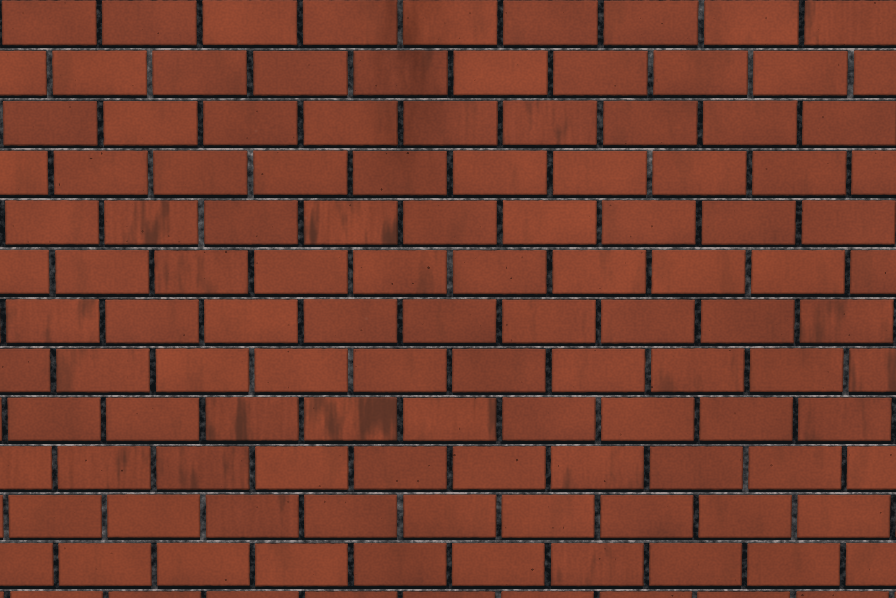
Give the GLSL for this texture, as a Shadertoy shader.

```glsl
float hash(vec2 p) {
    vec3 q = fract(vec3(p.xyx) * 0.1031);
    q += dot(q, q.yzx + 33.33);
    return fract((q.x + q.y) * q.z);
}

vec2 gradientAt(vec2 cell) {
    float angle = 6.2832 * hash(cell + 71.0);
    return vec2(cos(angle), sin(angle));
}

// Gradient noise, roughly -0.7 to 0.7
float noise(vec2 p) {
    vec2 i = floor(p), f = p - i;
    vec2 u = f * f * f * (f * (f * 6.0 - 15.0) + 10.0);
    vec2 e = vec2(1.0, 0.0);
    float bottom = mix(dot(gradientAt(i), f), dot(gradientAt(i + e), f - e), u.x);
    float top = mix(dot(gradientAt(i + e.yx), f - e.yx), dot(gradientAt(i + 1.0), f - 1.0), u.x);
    return mix(bottom, top, u.y);
}

float fbm(vec2 p) {
    float sum = 0.0, amplitude = 1.0;
    for (int i = 0; i < 4; i++) {
        sum += amplitude * noise(p);
        p = p * 2.03 + 17.3;
        amplitude *= 0.5;
    }
    return sum;
}

float roundedBox(vec2 p, vec2 halfSize, float radius) {
    vec2 q = abs(p) - halfSize + radius;
    return length(max(q, 0.0)) + min(max(q.x, q.y), 0.0) - radius;
}

vec3 mortarColor(vec2 p, vec2 local, vec2 joint) {
    float crumbs = fbm(p * 95.0);
    // Sooty gaps, with cement caught on the ledge above each course
    float ledge = 1.0 - smoothstep(-0.0385, -0.0360, local.y);
    float upright = smoothstep(0.0765, 0.0785, abs(local.x)) * (1.0 - ledge);
    float patches = 0.5 + 0.6 * fbm(p * vec2(9.0, 14.0));
    float cement = ledge * (0.45 + 0.5 * patches + 0.55 * crumbs);
    float exposed = smoothstep(0.55, 1.0, hash(joint + 5.0));
    cement += upright * (0.1 + 0.65 * exposed * patches + 0.5 * crumbs);
    vec3 color = mix(vec3(0.06, 0.07, 0.08), vec3(0.36, 0.35, 0.35), clamp(cement * 1.35, 0.0, 1.0));
    return mix(color, vec3(0.60, 0.56, 0.55), smoothstep(0.62, 1.05, cement));
}

vec3 brickColor(vec2 p, vec2 local, vec2 id) {
    vec2 q = p + 3.0 * hash(id + 31.0);
    // Firing differences, blotches and fine grain
    float tone = 0.30 + 0.35 * (hash(id) - 0.5) + 0.22 * fbm(q * 11.0);
    tone += 0.28 * noise(p * vec2(230.0, 260.0)) + 0.12 * noise(p * 120.0);
    tone += 0.20 * smoothstep(0.0, 0.035, local.y) * hash(id + 9.0);
    vec3 color = mix(vec3(0.590, 0.292, 0.198), vec3(0.43, 0.222, 0.170), clamp(tone, -0.2, 1.2));

    // Vertical rain streaks and soot on some bricks
    float streaks = noise(q * vec2(150.0, 16.0)) + 0.5 * noise(q * vec2(60.0, 7.0));
    float dirty = smoothstep(0.72, 1.0, hash(id + 17.0));
    float smudge = smoothstep(0.05, 0.65, fbm(q * vec2(20.0, 7.0)) + 0.2 * streaks);
    color *= 1.0 - 0.07 * dirty * streaks;
    color = mix(color, vec3(0.25, 0.17, 0.14), smudge * (0.12 + 0.5 * dirty));

    // Pits and pale scuffs
    color *= 1.0 - 0.45 * smoothstep(0.50, 0.62, noise(p * 115.0 + 40.0)) * hash(id + 3.0);
    float scuff = smoothstep(0.55, 0.68, noise(p * 48.0 + 8.0)) * step(0.8, hash(id + 23.0));
    return mix(color, vec3(0.60, 0.42, 0.36), 0.35 * scuff);
}

void mainImage(out vec4 fragColor, in vec2 fragCoord) {
    vec2 uv = fragCoord / iResolution.xy;
    vec2 p = vec2(1.5 * uv.x, uv.y);
    float pixel = 1.0 / iResolution.y;
    float depth = 1.0 - uv.y;

    // Running bond, its courses narrowing slightly towards the bottom
    vec2 grid = vec2((p.x - 0.670) / mix(0.1645, 0.168, uv.y),
                     0.049 + depth * (11.847 + 0.298 * depth));
    grid.x += 0.5 * mod(floor(grid.y), 2.0);
    vec2 id = floor(grid);
    vec2 joint = vec2(floor(grid.x + 0.5), id.y);
    vec2 local = (fract(grid) - 0.5) * vec2(0.1660, 0.0825);

    // Uneven placing and chipped edges
    vec2 shift = (vec2(hash(id + 41.0), hash(id + 53.0)) - 0.5) * vec2(0.0016, 0.0008);
    float edge = roundedBox(local - shift, vec2(0.0784, 0.0368), 0.002);
    edge += 0.0007 * fbm(p * 80.0);
    float brick = 1.0 - smoothstep(-pixel * 0.6, pixel * 0.6, edge);

    // Worn rim, lit from above and shaded below and to the right
    vec3 face = brickColor(p, local, id);
    float rim = smoothstep(-0.0045, 0.0, edge);
    float upper = 1.0 - smoothstep(-0.0355, -0.0325, local.y);
    face *= 1.0 - rim * (0.22 - 0.18 * upper);
    face *= 1.0 - 0.25 * smoothstep(0.0335, 0.0368, local.y);
    face *= 1.0 - 0.18 * smoothstep(0.0755, 0.0785, local.x);
    face = mix(face, vec3(0.60, 0.40, 0.34), 0.22 * rim * upper);

    // Broad stains and light falloff across the wall
    face *= 1.0 + 0.07 * fbm(p * vec2(3.5, 2.0) + 12.0) - 0.07 * depth * depth;
    float stain = exp(-pow((p.x - 0.68) / 0.06, 2.0)) * smoothstep(0.55, 0.95, uv.y);
    face *= 1.0 - stain * (0.20 + 0.22 * fbm(p * vec2(28.0, 10.0)));

    fragColor = vec4(mix(mortarColor(p, local, joint), face, brick), 1.0);
}
```
